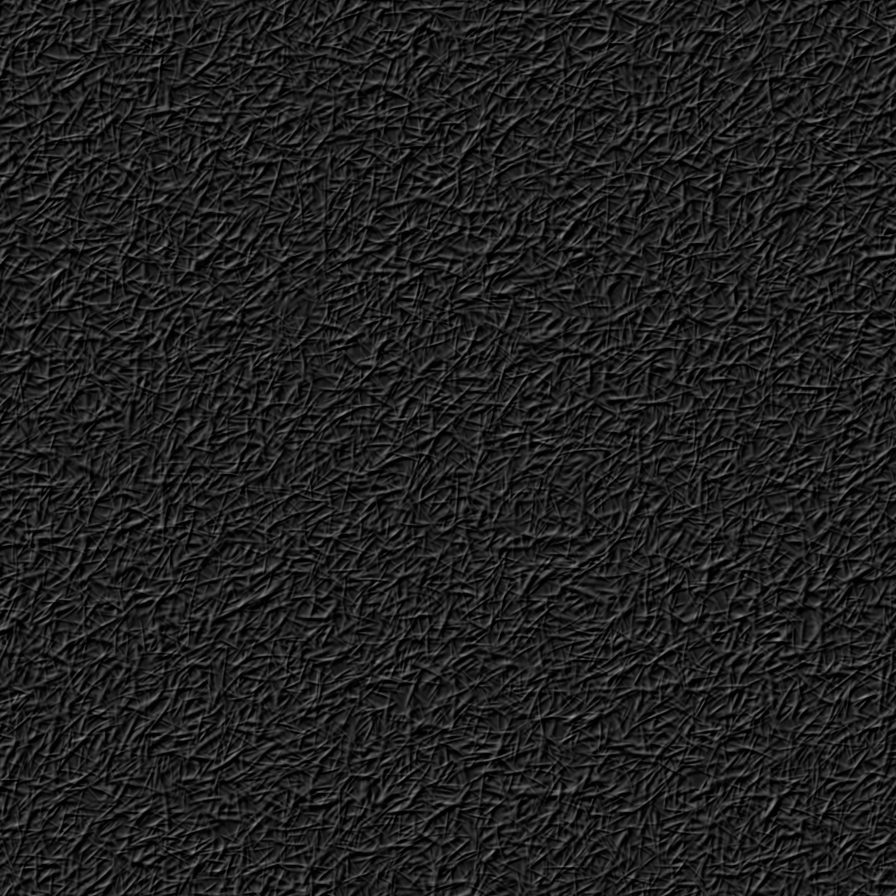
This texture is drawn by a three.js fragment shader. Its source:

```glsl
// Black fibrous paper: embossed matted fibres lit from the upper left.
varying vec2 vUv;

#define LAYERS 11
#define COARSE_CELLS 22.0
#define FINE_CELLS 54.0
#define FIBRE_WIDTH 0.0017
#define GRAIN_ANGLE 0.6
#define LIGHT_ANGLE 2.15
#define BASE_TONE 0.109
#define CONTRAST 0.097
#define OCCLUSION 0.5
#define FLAKE_GRID 4.0
#define FLAKE_RADIUS 0.022
#define FLAKE_CHANCE 0.2

const float PI = 3.14159;

vec4 hash4(vec2 p) {
  vec4 q = fract(p.xyxy * vec4(0.1031, 0.1030, 0.0973, 0.1099));
  q += dot(q, q.wzxy + 33.33);
  return fract((q.xxyz + q.yzzw) * q.zywx);
}

float valueNoise(vec2 p) {
  vec2 i = floor(p);
  vec2 f = fract(p);
  f = f * f * (3.0 - 2.0 * f);
  float low = mix(hash4(i).x, hash4(i + vec2(1.0, 0.0)).x, f.x);
  float high = mix(hash4(i + vec2(0.0, 1.0)).x, hash4(i + 1.0).x, f.x);
  return mix(low, high, f.y);
}

// Lays one bent, tapered fibre over the relief shading so far.
float layFibre(float shade, vec2 offset, vec4 rnd, vec4 form, float cells, vec2 light) {
  float spread = rnd.z - 0.5;
  float angle = GRAIN_ANGLE + PI * spread * (0.75 + spread * spread);
  vec2 along = vec2(cos(angle), sin(angle));
  vec2 across = vec2(-along.y, along.x);

  float bend = (form.x - 0.5) * 0.35;
  float x = dot(offset, along);
  float halfLength = mix(0.45, 0.97, rnd.w);
  float t = x / halfLength;
  float taper = max(0.0, 1.0 - t * t);

  float width = FIBRE_WIDTH * cells * mix(0.7, 1.5, form.y * form.y);
  float d = (dot(offset, across) - bend * x * x) / width;
  float cover = exp(-0.5 * d * d) * taper;

  // The slope of the rounded profile facing the light, and a faint sheen on its crest
  vec2 normal = normalize(across - 2.0 * bend * x * along);
  float slope = 1.65 * d * cover * dot(normal, light);
  float crest = 0.25 * (1.0 - d * d) * cover;
  float strength = mix(0.8, 2.4, form.z);
  return shade * (1.0 - OCCLUSION * cover) + strength * (slope + crest);
}

// Stacks layers of fibres, one fibre in each cell of each layer.
float fibreRelief(vec2 uv, vec2 light) {
  float shade = 0.0;
  for (int layer = 0; layer < LAYERS; layer++) {
    float k = float(layer);
    float cells = mix(COARSE_CELLS, FINE_CELLS, fract(k * 0.618));
    vec2 p = uv * cells + vec2(7.3, 3.9) * (k + 1.0);
    vec2 home = floor(p);
    for (int j = -1; j <= 1; j++) {
      for (int i = -1; i <= 1; i++) {
        vec2 cell = home + vec2(float(i), float(j));
        vec4 rnd = hash4(cell + 61.0 * k);
        vec4 form = hash4(cell + 61.0 * k + 517.0);
        shade = layFibre(shade, p - cell - rnd.xy, rnd, form, cells, light);
      }
    }
  }
  return shade;
}

// Presses a few smooth flakes with a lit lower rim into the fibres.
float pressFlakes(float shade, vec2 uv) {
  vec2 p = uv * FLAKE_GRID;
  vec4 rnd = hash4(floor(p) + 91.0);
  vec2 q = (fract(p) - mix(vec2(0.25), vec2(0.75), rnd.xy)) / FLAKE_GRID;
  float wobble = 0.7 + 0.6 * valueNoise(uv * 70.0);
  float r = length(q * vec2(0.85, 1.15)) / (FLAKE_RADIUS * wobble * mix(0.6, 1.0, rnd.w));
  float present = step(rnd.z, FLAKE_CHANCE);
  float inside = present * (1.0 - smoothstep(0.75, 1.05, r));
  float rim = present * exp(-80.0 * (r - 1.0) * (r - 1.0));
  float lower = smoothstep(0.2, 0.9, dot(normalize(q + 1e-5), vec2(0.35, -0.94)));
  return mix(shade, 0.4 * shade, inside) + rim * lower;
}

void main() {
  vec2 light = vec2(cos(LIGHT_ANGLE), sin(LIGHT_ANGLE));
  float relief = pressFlakes(fibreRelief(vUv, light), vUv);

  // Fine dust between the fibres
  relief += 0.5 * (valueNoise(vUv * 290.0) - 0.5);

  // Soft floor keeps the shadows just above black
  float tone = BASE_TONE + CONTRAST * relief;
  tone = 0.5 * (tone + sqrt(tone * tone + 0.0025));
  gl_FragColor = vec4(vec3(tone), 1.0);
}
```
